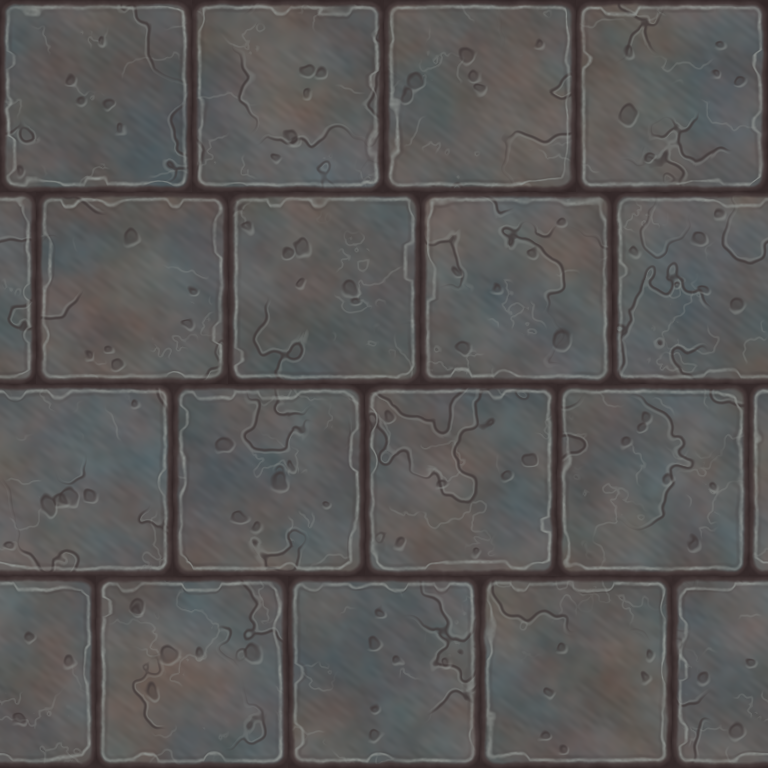
Write a Shadertoy shader that draws this texture.

```glsl
// Worn grey stone blocks, four rows of four, each row shifted by its own amount.
// A noisy rounded-box distance gives joints and chipped pale rims; noise contours
// give the cracks, small distorted discs the pits, and layered noise the mottling.

const float TILES = 4.0;
const float ROW_SHIFT[4] = float[4](0.50, 0.90, 0.19, 0.0); // bottom row first
const float HALF_GAP = 0.025;       // lengths are in tile widths
const float CORNER_RADIUS = 0.055;
const float RIM_INSET = 0.014;
const float RIM_WIDTH = 0.016;
const float CHIP_DEPTH = 0.035;
const float CRACK_WIDTH = 0.013;
const int PITS = 6;
const vec2 LIGHT_DIR = vec2(-0.45, 0.89);

const vec3 STONE = vec3(0.360, 0.357, 0.353);
const vec3 RIM = vec3(0.56, 0.575, 0.56);
const vec3 JOINT = vec3(0.265, 0.222, 0.220);
const vec3 JOINT_CORE = vec3(0.205, 0.165, 0.165);
const vec3 CRACK = vec3(0.245, 0.215, 0.215);
const vec3 TINT_COOL = vec3(-0.07, 0.01, 0.07);
const vec3 TINT_WARM = vec3(0.07, -0.02, -0.03);

float hash(vec2 p) {
    return fract(sin(dot(p, vec2(127.1, 311.7))) * 43758.5453);
}

float noise(vec2 p) {
    vec2 i = floor(p), f = fract(p);
    f = f * f * (3.0 - 2.0 * f);
    return mix(mix(hash(i), hash(i + vec2(1, 0)), f.x),
               mix(hash(i + vec2(0, 1)), hash(i + vec2(1, 1)), f.x), f.y);
}

float fbm(vec2 p) {
    float sum = 0.0, amp = 0.533;
    for (int i = 0; i < 4; i++) {
        sum += amp * noise(p);
        p = mat2(1.6, 1.2, -1.2, 1.6) * p + 7.3;
        amp *= 0.5;
    }
    return sum;
}

float roundBox(vec2 p, float halfSize, float radius) {
    vec2 q = abs(p) - halfSize + radius;
    return length(max(q, 0.0)) + min(max(q.x, q.y), 0.0) - radius;
}

// Soft line around the zero of a distance
float stroke(float d, float width) {
    return 1.0 - smoothstep(0.0, width, abs(d));
}

// Approximate signed distance to the middle contour of the noise
float contour(vec2 p, float scale) {
    const float E = 0.006;
    float f = fbm(p * scale);
    vec2 g = vec2(fbm((p + vec2(E, 0)) * scale), fbm((p + vec2(0, E)) * scale)) - f;
    return (f - 0.5) / max(length(g) / E, 0.6);
}

// Adds dark hollows with a lit lower lip
vec3 addPits(vec3 col, vec2 p, vec2 seed, float px) {
    vec2 warped = p + 0.025 * (vec2(noise(p * 22.0 + seed), noise(p * 22.0 - seed)) - 0.5);
    for (int i = 0; i < PITS; i++) {
        vec2 key = seed + float(i) * vec2(3.7, 8.3);
        vec2 centre = 0.8 * (vec2(hash(key), hash(key + 1.3)) - 0.5);
        float size = hash(key + 2.9);
        float radius = mix(0.014, 0.042, size * size);
        vec2 q = (warped - centre) * vec2(1.0, mix(0.8, 1.2, hash(key + 4.1)));
        float d = length(q) - radius;
        float facing = dot(q / max(length(q), 0.001), LIGHT_DIR);
        col = mix(col, CRACK, 0.28 * (1.0 - smoothstep(-0.01, 0.006, d)));
        col = mix(col, CRACK, stroke(d, max(0.014, 1.5 * px)) * (0.45 + 0.3 * facing));
        col = mix(col, RIM, stroke(d - 0.013, max(0.013, 1.5 * px)) * 0.45 * max(-facing, 0.0));
    }
    return col;
}

void mainImage(out vec4 fragColor, in vec2 fragCoord) {
    vec2 grid = fragCoord / iResolution.xy * TILES;
    float px = TILES / iResolution.y;

    // Tile layout
    float row = floor(grid.y);
    grid.x -= ROW_SHIFT[int(clamp(row, 0.0, 3.0))];
    vec2 id = vec2(mod(floor(grid.x), TILES), row);
    vec2 p = fract(grid) - 0.5;
    vec2 seed = id * vec2(13.7, 17.9) + 5.0;

    // Mottled stone with faint colour shifts and brush grain
    vec2 s = p + seed;
    vec3 col = STONE + 0.012 * (hash(id + 0.5) - 0.5);
    col += 0.11 * (fbm(s * 3.5) - 0.5);
    col += 0.035 * (noise(mat2(0.8, 0.6, -0.6, 0.8) * s * vec2(14.0, 45.0)) - 0.5);
    col += TINT_COOL * (fbm(s * 3.0 + 31.0) - 0.5);
    col += TINT_WARM * (fbm(s * 5.0 + 57.0) - 0.5);

    // Pale scratches, then tapering cracks with one lit side
    float scratch = stroke(contour(s + 19.0, 5.0), max(0.010, 1.3 * px));
    col = mix(col, RIM, 0.26 * scratch * smoothstep(0.52, 0.72, noise(s * 6.0 + 3.0)));
    float crackDist = contour(s, 2.2);
    float crackMask = smoothstep(0.40, 0.66, noise(s * 3.2 + 43.0));
    float crackWidth = max(CRACK_WIDTH * (0.5 + 0.5 * crackMask), 1.3 * px);
    col = mix(col, RIM, 0.30 * crackMask * stroke(crackDist - 0.014, crackWidth));
    col = mix(col, CRACK, 0.75 * crackMask * stroke(crackDist, crackWidth));
    col = addPits(col, p, seed, px);

    // Chipped pale rim
    float edge = roundBox(p, 0.5 - HALF_GAP, CORNER_RADIUS) + 0.018 * (fbm(s * 11.0) - 0.5);
    float chip = CHIP_DEPTH * smoothstep(0.55, 0.85, noise(s * 9.0 + 71.0));
    float rimDist = edge + RIM_INSET + chip;
    float wear = (0.35 + 0.65 * noise(s * 13.0)) * (0.65 + 0.35 * noise(s * 70.0));
    col = mix(col, CRACK, 0.30 * stroke(rimDist + 0.018, 0.016) * noise(s * 8.0 + 11.0));
    col = mix(col, RIM, wear * stroke(rimDist, max(RIM_WIDTH, 1.5 * px)));

    // Earthy joints, darkest along the middle
    vec3 joint = mix(JOINT, JOINT_CORE, smoothstep(0.006, 0.028, edge));
    joint += 0.05 * (fbm(s * 16.0) - 0.5);
    col = mix(col, joint, smoothstep(-0.008 - px, 0.004 + px, edge));

    fragColor = vec4(clamp(col, 0.0, 1.0), 1.0);
}
```
